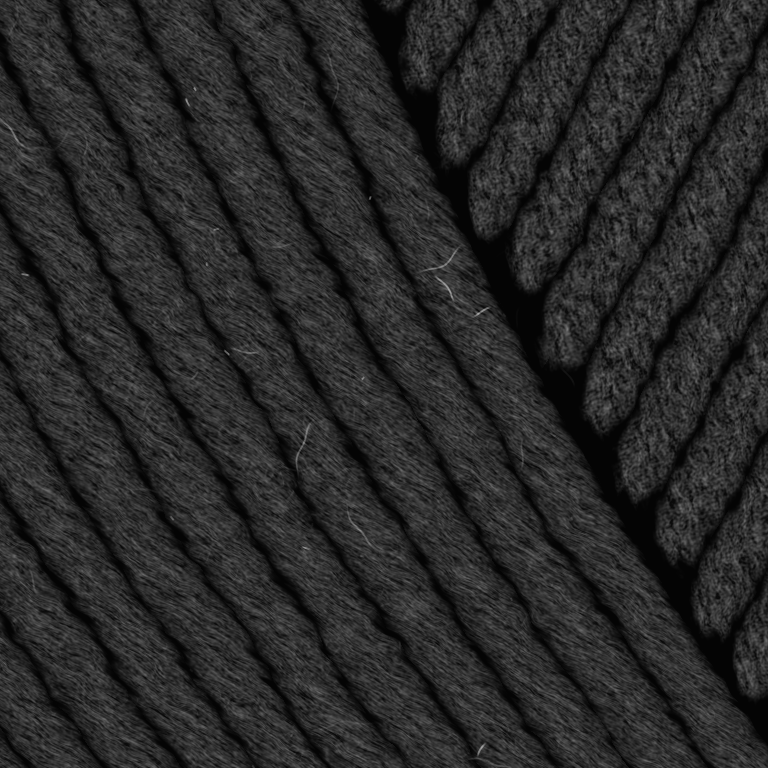
A WebGL 1 fragment shader for this texture:

```glsl
precision highp float;
// Dark wool yarn: a fan of twisted strands running down to the right, its last
// strand overlapping a second set that leans the other way. Each strand is a
// shaded cylinder with sheared fibre noise; stray hairs are scattered on top.

uniform vec2 u_resolution;

vec2 hash2(vec2 p) {
  return fract(sin(vec2(dot(p, vec2(127.1, 311.7)), dot(p, vec2(269.5, 183.3)))) * 43758.5);
}

float slope(vec2 cell, vec2 offset) {
  return dot(hash2(cell) * 2.0 - 1.0, offset);
}

// Gradient noise, roughly -0.7 to 0.7
float gradientNoise(vec2 p) {
  vec2 i = floor(p), f = p - i, e = vec2(1.0, 0.0);
  vec2 w = f * f * f * (f * (f * 6.0 - 15.0) + 10.0);
  return mix(mix(slope(i, f), slope(i + e, f - e), w.x),
             mix(slope(i + e.yx, f - e.yx), slope(i + 1.0, f - 1.0), w.x), w.y);
}

// Right-hand border of the left fan, bowing as it descends
float fanEdge(float down) {
  return 0.47 + 0.40 * down + 0.15 * down * down;
}

// Brightness of one strand: lane counts strands, along runs down the length,
// tip is 0 on the body and 1 where a strand ends
float strand(float lane, float along, float tip, float contrast) {
  float id = floor(lane);
  float v = 1.0 - 2.0 * fract(lane);
  float across = 0.043 * v;

  // Fibre frame, turned 33 degrees from the strand axis
  float n = along * 0.545 - across * 0.839;
  float m = along * 0.839 + across * 0.545;
  vec2 shift = hash2(vec2(id, 7.0)) * 40.0;
  n += 0.005 * gradientNoise(vec2(n, m) * 32.0 + shift);

  // Sawtooth plies, then fibres from coarse to fine
  float ply = fract(n * 36.0 + shift.x + 0.5 * gradientNoise(vec2(along * 9.0, id)));
  float groove = smoothstep(0.32, 0.0, min(ply, 1.0 - ply));
  float coarse = gradientNoise(vec2(n * 95.0, m * 24.0) + shift);
  float fine = gradientNoise(vec2(n * 220.0, m * 56.0) + shift.yx);
  float grain = gradientNoise(vec2(n * 350.0, m * 190.0) + shift);
  float pinch = gradientNoise(vec2(along * 17.0, floor(lane + 0.5) * 3.7));

  // Ragged silhouette with thin, uneven gaps and rounded ends
  float r = length(vec2(v, tip)) + 0.11 * groove + 0.18 * pinch + 0.2 * coarse + 0.16 * fine;
  float body = smoothstep(1.08, 0.80, r) * (1.0 - 0.42 * v * v);
  float fibres = 0.13 * coarse + 0.23 * fine + 0.20 * grain - 0.035 * groove;
  return body * max(0.196 + contrast * fibres, 0.03);
}

// Thin curved hairs and lint
float strayHairs(vec2 p) {
  float light = 0.0;
  for (int k = 0; k < 90; k++) {
    float i = float(k);
    vec2 a = hash2(vec2(i, 3.7)), b = hash2(vec2(i, 9.1)), c = hash2(vec2(i, 5.3));
    float angle = 6.283 * b.x;
    vec2 q = p - a * vec2(0.85, 1.0);
    q = mat2(cos(angle), -sin(angle), sin(angle), cos(angle)) * q;
    float halfLength = 0.003 + 0.055 * pow(b.y, 4.0);
    float bend = (c.x - 0.5) * 14.0 * q.x * q.x + 0.002 * sin(q.x * 130.0 + i);
    float line = smoothstep(0.0021, 0.0003, abs(q.y - bend));
    line *= smoothstep(halfLength, halfLength * 0.4, abs(q.x));
    light = max(light, line * (0.06 + 0.34 * pow(c.y, 4.0)));
  }
  return light;
}

void main() {
  vec2 p = gl_FragCoord.xy / u_resolution;
  float down = 1.0 - p.y;
  float gap = p.x - fanEdge(down) + 0.006 * gradientNoise(p * 38.0);
  float wobble = 0.16 * gradientNoise(p * 8.0) + 0.07 * gradientNoise(p * 24.0);

  // Left fan
  float fanLane = -gap / 0.098 + wobble * smoothstep(0.0, 0.06, -gap);
  float fan = strand(fanLane, down * 1.14, 0.0, 0.9);

  // Right set, its rounded ends sunk in the shadow beside the fan
  float sideLane = (p.x + 0.55 * down - 0.6315) / 0.097 + wobble;
  float endJitter = 0.02 * (hash2(vec2(floor(sideLane), 2.0)).x - 0.5);
  float tip = clamp((0.080 + endJitter - gap) / 0.062, 0.0, 1.4);
  float side = strand(sideLane + 40.0, p.y * 1.14, tip, 1.1);

  float onFan = smoothstep(0.001, -0.001, gap);
  float tone = mix(side, fan, onFan);

  // Matted surface fuzz and loose hairs
  vec2 warped = p + 0.008 * gradientNoise(p * 60.0);
  float curl = smoothstep(0.09, 0.0, abs(gradientNoise(warped * 52.0)));
  float patches = smoothstep(-0.1, 0.35, gradientNoise(p * 17.0 + 5.0));
  float lit = smoothstep(0.0, 0.12, tone);
  tone += 0.05 * curl * patches * mix(0.2, 1.0, onFan) * lit;
  tone += 0.07 * gradientNoise(p * 240.0) * lit;
  tone += 0.014 + strayHairs(p) * mix(0.15, 1.0, onFan);

  gl_FragColor = vec4(vec3(tone), 1.0);
}
```
